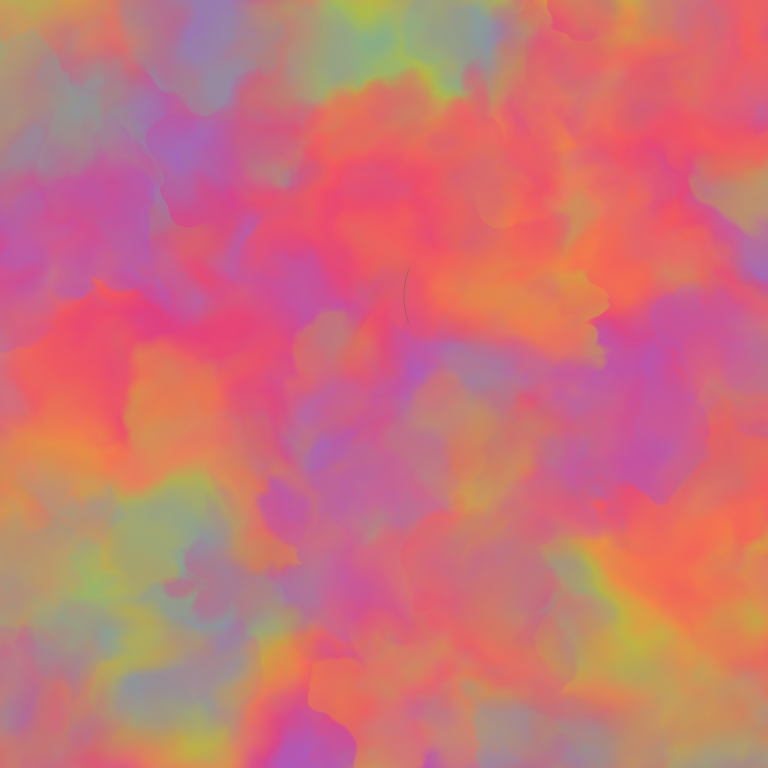
Reproduce this background procedurally as a three.js fragment shader.

```glsl
// Overlapping translucent watercolour clouds in rose, coral, tan, olive and violet.
varying vec2 vUv;

const int CLOUD_COUNT = 96;
const mat2 OCTAVE_TURN = mat2(1.6, 1.2, -1.2, 1.6);

float hash(vec2 p) {
  vec3 q = fract(vec3(p.xyx) * 0.1031);
  q += dot(q, q.yzx + 33.33);
  return fract((q.x + q.y) * q.z);
}

float noise(vec2 p) {
  vec2 cell = floor(p);
  vec2 f = fract(p);
  f = f * f * (3.0 - 2.0 * f);
  float low = mix(hash(cell), hash(cell + vec2(1.0, 0.0)), f.x);
  float high = mix(hash(cell + vec2(0.0, 1.0)), hash(cell + 1.0), f.x);
  return mix(low, high, f.y);
}

float fbm(vec2 p) {
  float sum = 0.0;
  float weight = 0.53;
  for (int i = 0; i < 4; i++) {
    sum += weight * noise(p);
    p = OCTAVE_TURN * p + 7.3;
    weight *= 0.5;
  }
  return sum;
}

// Rounded bumps separated by narrow creases
float billow(vec2 p) {
  float sum = 0.0;
  float weight = 0.57;
  for (int i = 0; i < 3; i++) {
    sum += weight * abs(2.0 * noise(p) - 1.0);
    p = OCTAVE_TURN * p + 3.7;
    weight *= 0.5;
  }
  return sum;
}

// Pigment ramp: violet, magenta, coral, orange, lime, sage
vec3 pigment(float t) {
  float s = clamp(t, 0.0, 1.0) * 5.0;
  vec3 c = mix(vec3(0.66, 0.36, 0.76), vec3(0.88, 0.24, 0.50), clamp(s, 0.0, 1.0));
  c = mix(c, vec3(0.95, 0.34, 0.37), clamp(s - 1.0, 0.0, 1.0));
  c = mix(c, vec3(0.95, 0.54, 0.27), clamp(s - 2.0, 0.0, 1.0));
  c = mix(c, vec3(0.71, 0.74, 0.25), clamp(s - 3.0, 0.0, 1.0));
  return mix(c, vec3(0.52, 0.67, 0.56), clamp(s - 4.0, 0.0, 1.0));
}

// Wide random spread around a broad drift, so that layers blend to dusty tones
float cloudHue(vec2 center, float id) {
  float broad = noise(center * 3.6 + 33.0) - 0.5;
  float spread = fract(id * 0.618 + 0.25 * hash(vec2(id, 5.0))) - 0.5;
  return 0.44 + 0.65 * broad + 1.2 * spread;
}

// Lumpy disc, crisp on one side and fading on the other
float cloudMask(vec2 p, vec2 offset, float radius, float id) {
  float angle = 6.2832 * hash(vec2(id, 9.0));
  float side = dot(offset / radius, vec2(cos(angle), sin(angle)));
  float crisp = mix(0.05, 0.3, hash(vec2(id, 17.0)));
  float softness = mix(crisp, 0.9, smoothstep(-0.8, 0.3, side));
  float lumps = billow(p * 10.0 + id * 1.7) - 0.35;
  float d = length(offset) / radius - 0.7 * lumps;
  return 1.0 - smoothstep(1.0 - softness, 1.0, d);
}

vec3 paintClouds(vec3 color, vec2 p) {
  for (int i = 0; i < CLOUD_COUNT; i++) {
    float id = float(i) + 1.0;
    vec2 center = fract(id * vec2(0.7549, 0.5698)) * 1.2 - 0.1;
    float radius = mix(0.06, 0.18, hash(vec2(id, 2.0)));
    vec2 offset = p - center;
    if (length(offset) < radius * 1.45) {
      float mottle = mix(noise(p * 12.0 + id * 2.3), noise(p * 29.0 + id), 0.35);
      float density = mix(0.3, 0.6, hash(vec2(id, 13.0)));
      float alpha = density * (0.5 + mottle);
      float hue = cloudHue(center, id) + 0.3 * (mottle - 0.5);
      color = mix(color, pigment(hue), alpha * cloudMask(p, offset, radius, id));
    }
  }
  return color;
}

// Fine curved hair: the left arc of a circle, tapered at both ends
float hair(vec2 p, vec2 center, float radius, float halfHeight) {
  vec2 offset = p - center;
  float line = 1.0 - smoothstep(0.0002, 0.0012, abs(length(offset) - radius));
  float taper = 1.0 - smoothstep(0.7 * halfHeight, halfHeight, abs(offset.y));
  return line * taper * step(offset.x, 0.0);
}

void main() {
  vec2 p = vUv;
  vec2 warp = vec2(fbm(p * 7.0 + 4.0), fbm(p * 7.0 + 40.0)) - 0.5;
  vec2 q = p + 0.08 * warp;

  // Ground wash, then clouds, then a thin mottled glaze
  vec3 color = pigment(0.42 + 2.2 * (fbm(q * 4.0 + 11.0) - 0.5));
  color = paintClouds(color, q);
  float glaze = 0.36 + 2.2 * (fbm(q * 8.0 + 60.0) - 0.5);
  color = mix(color, pigment(glaze), 0.16);

  color = mix(color, vec3(0.50, 0.36, 0.26), 0.45 * hair(p, vec2(0.624, 0.614), 0.098, 0.043));
  gl_FragColor = vec4(color, 1.0);
}
```
